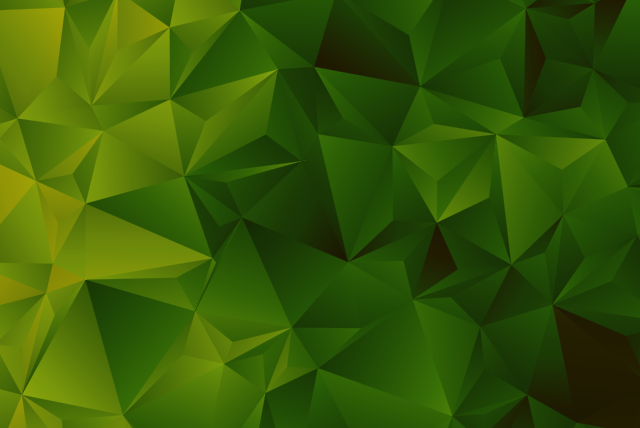
A Shadertoy shader for this background:

```glsl
// Low-poly mosaic of shaded triangles, from lime and olive through green to dark brown.

const float ROWS = 5.6;          // grid cells over the canvas height
const float JITTER = 0.90;       // vertex scatter, below 1 to avoid folds
const float FAN_CHANCE = 0.42;   // share of triangles cut into three
const float TONE_SPREAD = 0.34;  // tone difference between facets
const float TONE_SLOPE = 0.20;   // tone change across a facet
const float SHADE_SLOPE = 0.22;  // brightness change across a facet

const vec3 BROWN  = vec3(0.13, 0.11, 0.005);
const vec3 FOREST = vec3(0.10, 0.22, 0.02);
const vec3 GREEN  = vec3(0.13, 0.31, 0.02);
const vec3 LEAF   = vec3(0.19, 0.38, 0.02);
const vec3 OLIVE  = vec3(0.32, 0.46, 0.03);
const vec3 LIME   = vec3(0.43, 0.54, 0.04);
const vec3 GOLD   = vec3(0.54, 0.55, 0.02);

struct Triangle { vec2 a, b, c; float depth; };  // depth: distance inside the edges

vec2 hash2(vec2 p) {
    vec3 q = fract(p.xyx * vec3(0.1031, 0.1030, 0.0973));
    q += dot(q, q.yzx + 33.33);
    return fract((q.xx + q.yz) * q.zy);
}

// Signed distance to the line a-b, positive on its left
float side(vec2 a, vec2 b, vec2 p) {
    vec2 e = b - a, q = p - a;
    return (e.x * q.y - e.y * q.x) * inversesqrt(dot(e, e) + 1e-8);
}

vec2 vertex(vec2 id) { return id + 0.5 + JITTER * (hash2(id + 37.0) - 0.5); }

// Keep the two triangles that hold the point best
void offer(vec2 a, vec2 b, vec2 c, vec2 p, inout Triangle first, inout Triangle second) {
    float depth = min(side(a, b, p), min(side(b, c, p), side(c, a, p)));
    if (depth > first.depth) {
        second = first;
        first = Triangle(a, b, c, depth);
    } else if (depth > second.depth) {
        second = Triangle(a, b, c, depth);
    }
}

// Offer a triangle whole, or cut into three around an inner point
void offerParts(Triangle t, vec2 p, inout Triangle first, inout Triangle second) {
    vec2 rnd = hash2((t.a + t.b + t.c) * 11.0);
    if (rnd.x > FAN_CHANCE) {
        offer(t.a, t.b, t.c, p, first, second);
    } else {
        vec2 inner = mix(mix(t.a, t.b, 0.3 + 0.4 * rnd.y), t.c, 0.2 + 0.6 * rnd.x);
        offer(t.a, t.b, inner, p, first, second);
        offer(t.b, t.c, inner, p, first, second);
        offer(t.c, t.a, inner, p, first, second);
    }
}

float blob(vec2 uv, vec2 center, vec2 radius) {
    vec2 d = (uv - center) / radius;
    float fall = max(1.0 - 0.3 * dot(d, d), 0.0);
    return fall * fall * fall;
}

// Broad light and dark areas, 0 = brown, 1 = gold
float toneField(vec2 uv) {
    float tone = 0.88 - 0.50 * smoothstep(0.15, 0.60, uv.x);
    tone -= 0.42 * blob(uv, vec2(0.38, 0.48), vec2(0.18, 0.14));
    tone -= 0.40 * blob(uv, vec2(0.18, 0.24), vec2(0.09, 0.09));
    tone -= 0.38 * blob(uv, vec2(0.97, 0.08), vec2(0.20, 0.25));
    tone -= 0.25 * blob(uv, vec2(0.93, 0.92), vec2(0.22, 0.20));
    tone -= 0.28 * blob(uv, vec2(0.73, 0.42), vec2(0.12, 0.06));
    tone -= 0.20 * blob(uv, vec2(0.52, 0.85), vec2(0.09, 0.12));
    tone += 0.22 * blob(uv, vec2(0.78, 0.62), vec2(0.20, 0.15));
    tone += 0.15 * blob(uv, vec2(0.55, 0.20), vec2(0.22, 0.12));
    return tone + 0.15 * blob(uv, vec2(0.04, 0.42), vec2(0.14, 0.18));
}

float ramp(float from, float to, float t) { return clamp((t - from) / (to - from), 0.0, 1.0); }

vec3 palette(float t) {
    vec3 color = mix(BROWN, FOREST, ramp(0.03, 0.17, t));
    color = mix(color, GREEN, ramp(0.20, 0.42, t));
    color = mix(color, LEAF, ramp(0.42, 0.61, t));
    color = mix(color, OLIVE, ramp(0.61, 0.78, t));
    color = mix(color, LIME, ramp(0.78, 0.93, t));
    return mix(color, GOLD, ramp(0.95, 1.12, t));
}

// Facet colour with a gentle gradient in its own direction
vec3 shade(Triangle t, vec2 p) {
    vec2 center = (t.a + t.b + t.c) / 3.0;
    vec2 rnd = hash2(center * 17.0 + 5.0);
    float angle = 6.2832 * rnd.y;
    float along = dot(p - center, vec2(cos(angle), sin(angle)));
    vec2 uv = center / ROWS * vec2(iResolution.y / iResolution.x, 1.0);
    float tone = toneField(uv) + TONE_SPREAD * (rnd.x - 0.5) + TONE_SLOPE * along;
    return palette(tone) * (1.0 + SHADE_SLOPE * along);
}

void mainImage(out vec4 fragColor, in vec2 fragCoord) {
    vec2 p = fragCoord / iResolution.y * ROWS;
    float pixel = 1.2 * ROWS / iResolution.y;
    Triangle none = Triangle(vec2(0.0), vec2(0.0), vec2(0.0), -1e3);
    Triangle first = none, second = none, facet = none, neighbor = none;
    // Only the four nearest quads can reach the point
    for (int k = 0; k < 4; k++) {
        vec2 id = floor(p - 1.0) + vec2(k & 1, k >> 1);
        vec2 a = vertex(id), b = vertex(id + vec2(1, 0));
        vec2 c = vertex(id + vec2(1, 1)), d = vertex(id + vec2(0, 1));
        // Split along the shorter diagonal that lies inside the quad
        bool acInside = side(a, c, b) < 0.0 && side(a, c, d) > 0.0;
        bool bdInside = side(b, d, c) < 0.0 && side(b, d, a) > 0.0;
        bool useAC = acInside && (!bdInside || length(c - a) < length(d - b));
        vec2 start = useAC ? a : b, end = useAC ? c : d;
        offer(start, end, useAC ? d : a, p, first, second);
        offer(end, start, useAC ? b : c, p, first, second);
    }
    offerParts(first, p, facet, neighbor);
    offerParts(second, p, facet, neighbor);
    // Blend across the shared edge
    float share = clamp(0.5 + neighbor.depth / pixel, 0.0, 0.5);
    fragColor = vec4(mix(shade(facet, p), shade(neighbor, p), share), 1.0);
}
```
